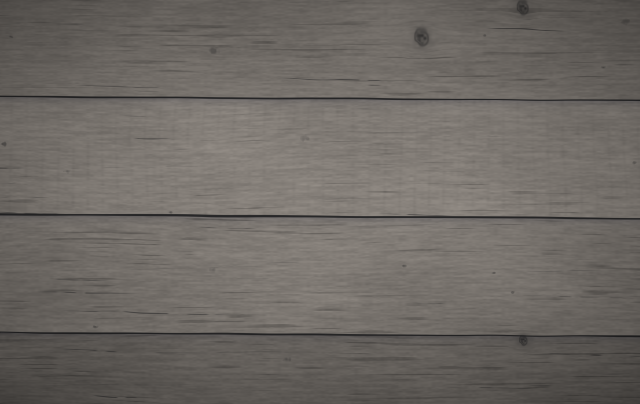
A Shadertoy shader for this texture:

```glsl
// Four weathered grey wooden boards with dark seams, knots, cracks and a vignette.

const vec3 WOOD = vec3(0.525, 0.502, 0.478);
const vec3 DARK = vec3(0.135, 0.135, 0.140);
const vec3 SHADE_TINT = vec3(0.80, 0.81, 0.86);
const vec4 BOARD_TONE = vec4(0.86, 0.98, 1.03, 0.98);  // bottom to top
const float ASPECT = 1.58;
const float BOARD_PITCH = 0.292;
const float FIRST_SEAM = 0.177;
const float SEAM_TILT = 0.0062;
const float SEAM_HALF_WIDTH = 0.0017;
const float SAW_PITCH = 0.037;
const int CRACKS = 44;
const int SPECKS = 16;
const int KNOTS = 3;
const vec3 KNOT[KNOTS] = vec3[](                       // centre, radius
    vec3(1.045, 0.905, 0.021), vec3(1.295, 0.979, 0.017), vec3(1.296, 0.156, 0.012));

float hash(vec2 p) {
    vec3 q = fract(vec3(p.xyx) * 0.1031);
    q += dot(q, q.yzx + 33.33);
    return fract((q.x + q.y) * q.z);
}

vec2 hash2(float n) {
    return vec2(hash(vec2(n, 3.7)), hash(vec2(n, 19.1)));
}

float noise(vec2 p) {
    vec2 i = floor(p), f = fract(p);
    f = f * f * (3.0 - 2.0 * f);
    return mix(mix(hash(i), hash(i + vec2(1, 0)), f.x),
               mix(hash(i + vec2(0, 1)), hash(i + vec2(1, 1)), f.x), f.y);
}

float fbm(vec2 p) {
    float sum = 0.0, amp = 0.5;
    for (int i = 0; i < 4; i++) {
        sum += amp * noise(p);
        p = p * 2.03 + 17.3;
        amp *= 0.5;
    }
    return sum;
}

// Bends the grain around the knots.
vec2 bendGrain(vec2 p) {
    vec2 g = p;
    for (int i = 0; i < KNOTS; i++) {
        vec2 d = p - KNOT[i].xy;
        vec2 q = d / KNOT[i].z * vec2(0.45, 0.6);
        g.y -= 0.6 * d.y * exp(-dot(q, q));
    }
    return g;
}

// Brightness change of the short fibres, growth lines, streaks and soft stains.
float grain(vec2 g, float board) {
    vec2 s = g + vec2(board * 7.3, board * 3.1);
    s.y += 0.022 * noise(s * vec2(2.0, 4.0));
    float fibre = noise(s * vec2(34.0, 230.0)) - 0.5;
    float pores = noise(s * vec2(110.0, 290.0)) - 0.5;
    float band = fbm(s * vec2(2.8, 60.0)) - 0.47;
    float stain = fbm(s * vec2(3.5, 8.0)) - 0.47;
    float growth = sin(s.y * 420.0 + 5.0 * noise(s * vec2(3.0, 20.0)));
    float streak = smoothstep(0.72, 0.95, noise(s * vec2(9.0, 190.0)));
    streak *= smoothstep(0.40, 0.65, noise(s * vec2(2.5, 14.0)));
    return 0.10 * fibre + 0.06 * pores + 0.08 * band + 0.17 * stain
         + 0.012 * growth - 0.16 * streak;
}

// Knots: dark rim, mottled core and soft halo.
float knots(vec2 p) {
    float dark = 0.0;
    for (int i = 0; i < KNOTS; i++) {
        vec2 d = (p - KNOT[i].xy) / KNOT[i].z;
        float r = length(d * vec2(1.1, 0.9)) + 0.5 * (noise(d * 1.6 + 9.0) - 0.5);
        float core = 1.0 - smoothstep(0.35, 0.95, r);
        float rim = exp(-pow((r - 0.85) / 0.16, 2.0));
        dark += core * mix(0.15, 0.55, noise(d * 3.0)) + 0.3 * rim + 0.18 * exp(-r * r * 0.4);
    }
    return dark;
}

// Thin tapered cracks, more of them towards the left.
float cracks(vec2 p, float px) {
    float dark = 0.0;
    for (int i = 0; i < CRACKS; i++) {
        vec2 h = hash2(float(i) + 1.0), k = hash2(float(i) + 61.0);
        float halfLen = mix(0.04, 0.26, k.x * k.x);
        vec2 d = p - vec2(ASPECT * h.x * sqrt(h.x), h.y);
        d.y += d.x * (k.y - 0.4) * 0.06 + 0.004 * (noise(vec2(p.x * 14.0, float(i))) - 0.5);
        float taper = max(0.0, 1.0 - abs(d.x) / halfLen);
        float width = 0.0011 * taper;
        float line = 1.0 - smoothstep(width - 0.5 * px, width + 0.8 * px, abs(d.y));
        line *= smoothstep(0.15, 0.6, noise(vec2(p.x * 40.0, float(i) * 3.0)));
        dark = max(dark, line * smoothstep(0.0, 0.4, taper) * mix(0.12, 0.6, k.y * k.y));
    }
    return dark;
}

// Small dark pin knots and blots.
float specks(vec2 p) {
    float dark = 0.0;
    for (int i = 0; i < SPECKS; i++) {
        vec2 h = hash2(float(i) + 131.0), k = hash2(float(i) + 173.0);
        vec2 d = (p - h * vec2(ASPECT, 1.0)) / mix(0.004, 0.012, k.x * k.x);
        float r = length(d * vec2(0.75, 1.2)) + 1.1 * (noise(p * 160.0) - 0.5);
        dark = max(dark, (1.0 - smoothstep(0.1, 1.4, r)) * mix(0.2, 0.45, k.y));
    }
    return dark;
}

void mainImage(out vec4 fragColor, in vec2 fragCoord) {
    float px = 1.0 / iResolution.y;
    vec2 p = fragCoord * px;

    // Board index and signed distance to the nearest seam
    float t = (p.y + SEAM_TILT * p.x - FIRST_SEAM) / BOARD_PITCH;
    float board = floor(t) + 1.0, seam = floor(t + 0.5);
    float d = (t - seam) * BOARD_PITCH + 0.002 * (noise(vec2(p.x * 9.0, seam * 5.0)) - 0.5);

    // Wood surface with faint upright saw marks
    float tone = BOARD_TONE[int(clamp(board, 0.0, 3.0))] + grain(bendGrain(p), board);
    float saw = pow(0.5 + 0.5 * cos(6.2832 * (p.x / SAW_PITCH + 0.5 * noise(p * 6.0))), 8.0);
    tone -= 0.03 * saw * noise(p * vec2(5.0, 40.0)) * (board == 2.0 ? 1.2 : 0.3);
    vec3 color = WOOD * tone;
    color = mix(color, DARK, clamp(knots(p) + specks(p), 0.0, 0.8));
    color = mix(color, DARK, cracks(p, px));

    // Shadow below each seam, then the seam itself
    float shadow = exp(-max(-d, 0.0) / 0.009) * step(d, 0.0);
    color *= mix(vec3(1.0), SHADE_TINT, shadow);
    float width = SEAM_HALF_WIDTH * (0.6 + 0.8 * noise(vec2(p.x * 5.0, seam * 3.0 + 8.0)));
    width *= seam == 1.0 ? 1.35 : 0.85;
    color = mix(color, DARK, 0.92 * (1.0 - smoothstep(width - 0.5 * px, width + 0.8 * px, abs(d))));

    // Vignette
    vec2 q = p - vec2(0.5 * ASPECT, 0.5);
    color *= 1.0 - 0.31 * q.x * q.x - 0.94 * q.y * q.y;
    fragColor = vec4(color, 1.0);
}
```
